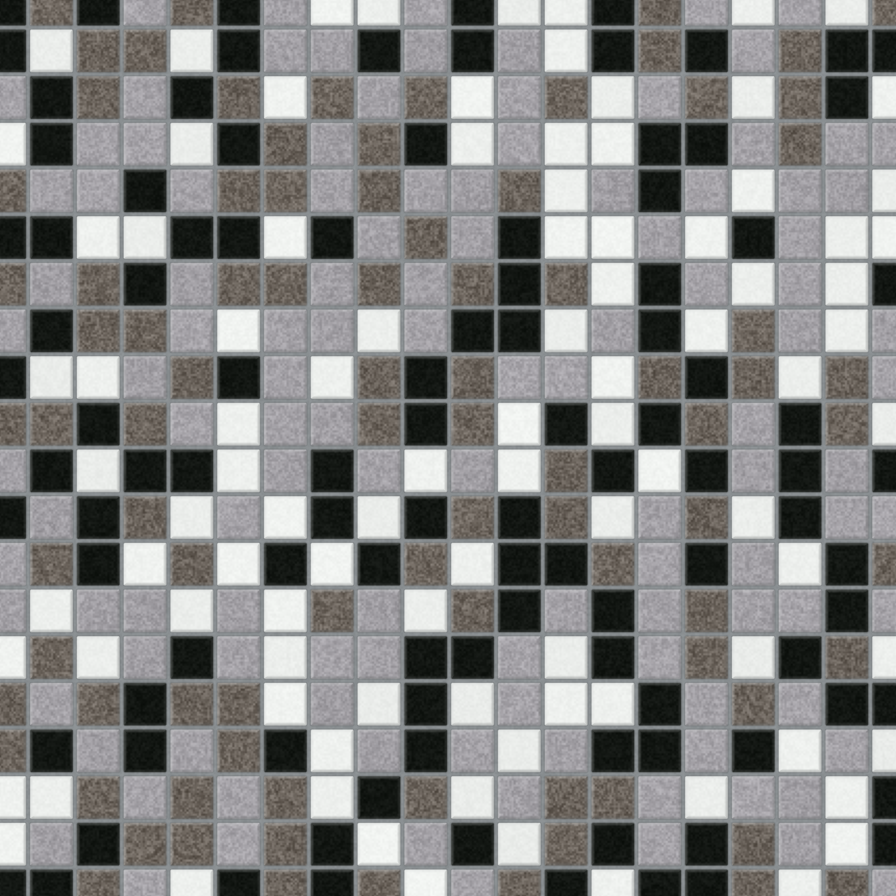
This pattern is drawn by a three.js fragment shader. Its source:

```glsl
varying vec2 vUv;

float hash(vec2 p) {
  vec3 q = fract(vec3(p.xyx) * 0.1031);
  q += dot(q, q.yzx + 33.33);
  return fract((q.x + q.y) * q.z);
}

float noise(vec2 p) {
  vec2 i = floor(p), f = fract(p);
  f = f * f * (3.0 - 2.0 * f);
  return mix(mix(hash(i), hash(i + vec2(1, 0)), f.x),
             mix(hash(i + vec2(0, 1)), hash(i + vec2(1, 1)), f.x), f.y);
}

// 0 black, 1 brown, 2 grey, 3 white
float pickKind(vec2 cell) {
  float h = hash(cell + 17.0);
  return step(0.26, h) + step(0.51, h) + step(0.78, h);
}

// Alternate tiles step to another kind when they equal their left neighbour
float tileKind(vec2 cell) {
  float kind = pickKind(cell);
  bool even = mod(cell.x + cell.y, 2.0) < 0.5;
  if (even && kind == pickKind(cell - vec2(1, 0)))
    kind = mod(kind + 1.0 + floor(3.0 * hash(cell + 71.0)), 4.0);
  return kind;
}

vec3 tileColor(float kind) {
  if (kind < 0.5) return vec3(0.07, 0.085, 0.07);
  if (kind < 1.5) return vec3(0.42, 0.39, 0.36);
  if (kind < 2.5) return vec3(0.64, 0.63, 0.65);
  return vec3(0.93, 0.94, 0.93);
}

float roundedBox(vec2 p, float halfSize, float radius) {
  vec2 q = abs(p) - halfSize + radius;
  return length(max(q, 0.0)) + min(max(q.x, q.y), 0.0) - radius;
}

void main() {
  // Grid with cut tiles along the borders
  vec2 grid = vUv * vec2(19.15, 19.2) + vec2(0.4, 0.39);
  vec2 cell = floor(grid), p = fract(grid) - 0.5;
  float kind = tileKind(cell);

  // Stone grain, weakest on black and white
  float grain = noise(vUv * 430.0) + 0.6 * noise(vUv * 230.0 + 40.0) - 0.8;
  float grainAmount = kind < 0.5 ? 0.05 : kind < 1.5 ? 0.17 : kind < 2.5 ? 0.11 : 0.03;
  vec3 tile = tileColor(kind) * (0.98 + 0.04 * hash(cell + 5.0)) + grain * grainAmount;

  // Mitred bevel lit from the upper left
  float d = roundedBox(p, 0.457, 0.035);
  float sideways = smoothstep(-0.025, 0.025, abs(p.x) - abs(p.y));
  float facing = mix(sign(p.y), -sign(p.x), sideways);
  float bevel = smoothstep(-0.085, -0.015, d);
  vec3 edge = mix(vec3(0.40, 0.41, 0.41), vec3(0.84, 0.85, 0.85), 0.5 + 0.5 * facing);
  tile = mix(tile, edge, bevel * (kind < 0.5 ? 0.22 : 0.32));

  // Grout with a slight shadow against the tiles
  vec3 grout = vec3(0.54, 0.56, 0.57) + 0.04 * grain;
  grout *= 0.9 + 0.1 * smoothstep(0.0, 0.04, d);

  gl_FragColor = vec4(mix(tile, grout, smoothstep(-0.02, 0.02, d)), 1.0);
}
```
